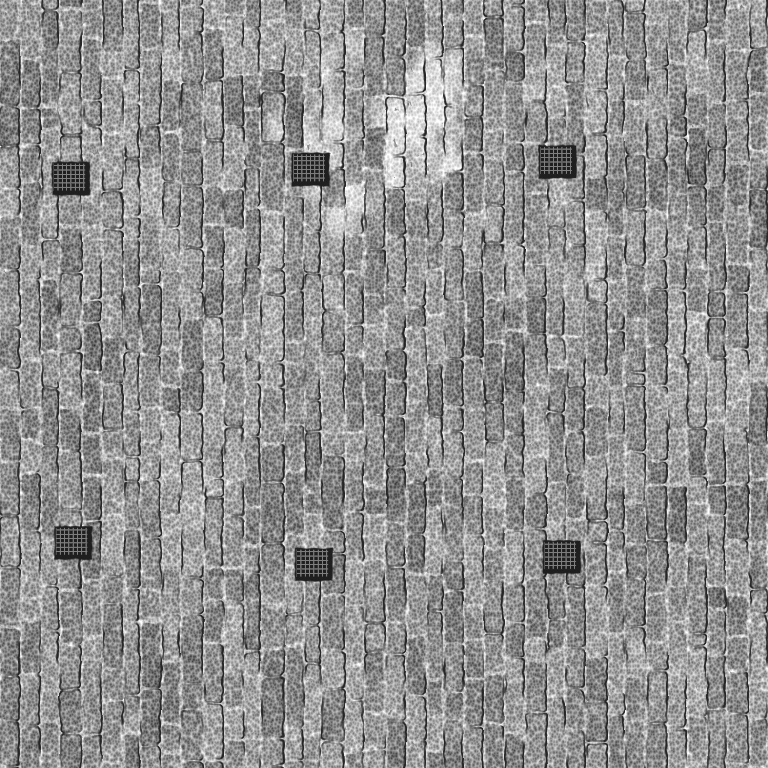
Reproduce this texture procedurally as a WebGL 1 fragment shader.

```glsl
precision highp float;
// Weathered grey brick wall in upright courses, with six dark mesh vents.

uniform vec2 u_resolution;

const vec2 BRICK_COUNT = vec2(38.0, 16.0);
const float JOINT = 0.0024;
const float BRICK_RADIUS = 0.0035;
const vec2 VENT_HALF = vec2(0.0245, 0.0215);
const float MORTAR_TONE = 0.79;
const float CRACK_TONE = 0.15;
const float VENT_TONE = 0.12;
const float MESH_TONE = 0.50;
const float LIME_TONE = 0.95;

float hash(vec2 p) {
  return fract(sin(dot(p, vec2(127.1, 311.7))) * 43758.545);
}

vec2 hash2(vec2 p) {
  return vec2(hash(p), hash(p + 57.3));
}

// Distance to the nearest scattered point, centred on zero.
float cellular(vec2 p) {
  vec2 cell = floor(p);
  float nearest = 4.0;
  for (int y = -1; y <= 1; y++) {
    for (int x = -1; x <= 1; x++) {
      vec2 id = cell + vec2(float(x), float(y));
      vec2 offset = id + hash2(id) - p;
      nearest = min(nearest, dot(offset, offset));
    }
  }
  return sqrt(nearest) - 0.48;
}

// Layered, rotated sines, roughly -1 to 1.
float waves(vec2 p) {
  float sum = 0.0;
  float amplitude = 0.5;
  for (int i = 0; i < 4; i++) {
    sum += amplitude * sin(p.x + 1.7 * sin(p.y));
    p = mat2(1.5, 1.1, -1.1, 1.5) * p + 2.3;
    amplitude *= 0.6;
  }
  return sum;
}

float jitteredEdge(float index, float seed, float jitter) {
  return index + jitter * (hash(vec2(index, seed)) - 0.5);
}

// Uneven intervals: index, distance to the low edge, distance to the high edge.
vec3 span(float t, float seed, float jitter) {
  float index = floor(t + 0.5);
  index -= 1.0 - step(jitteredEdge(index, seed, jitter), t);
  float low = jitteredEdge(index, seed, jitter);
  float high = jitteredEdge(index + 1.0, seed, jitter);
  return vec3(index, t - low, high - t);
}

float roundedBox(vec2 p, vec2 halfSize, float radius) {
  vec2 q = abs(p) - halfSize + radius;
  return length(max(q, 0.0)) + min(max(q.x, q.y), 0.0) - radius;
}

// Dark opening with a wire mesh and a plain reveal at right and bottom.
float paintVent(float tone, vec2 p, float rough, float pixel) {
  float d = roundedBox(p, VENT_HALF, 0.001) + 0.002 * rough;
  vec2 wires = smoothstep(0.35, 1.0, cos(p * 1120.0));
  float meshArea = smoothstep(0.0, 0.002, -roundedBox(p - vec2(-0.002, 0.002), VENT_HALF - 0.003, 0.001));
  float inside = mix(VENT_TONE, MESH_TONE, max(wires.x, wires.y) * meshArea);
  return mix(tone, inside, 1.0 - smoothstep(-pixel, pixel, d));
}

void main() {
  vec2 p = gl_FragCoord.xy / u_resolution.y;
  float pixel = 1.0 / u_resolution.y;

  // Uneven brick layout
  vec2 warped = p + vec2(0.0014 * waves(p * vec2(30.0, 40.0)), 0.002 * waves(p.yx * 45.0 + 3.0));
  vec3 column = span(warped.x * BRICK_COUNT.x, 1.0, 0.25);
  vec3 row = span(warped.y * BRICK_COUNT.y + hash(vec2(column.x, 5.0)), column.x + 7.0, 0.75);
  vec2 toLow = vec2(column.y, row.y) / BRICK_COUNT;
  vec2 toHigh = vec2(column.z, row.z) / BRICK_COUNT;
  vec2 local = 0.5 * (toLow - toHigh);
  vec2 halfSize = 0.5 * (toLow + toHigh);
  vec2 brickId = vec2(column.x, row.x);

  // Grain shared by brick and mortar
  float rough = cellular(p * 90.0);
  float coarse = cellular(p * vec2(140.0, 105.0) + 9.0);
  float fine = cellular(p * vec2(260.0, 215.0));
  float grain = 0.42 * fine + 0.24 * coarse;

  // Brick faces set in pale mortar
  float d = roundedBox(local, halfSize - JOINT, BRICK_RADIUS) + 0.003 * rough;
  float wear = waves(p * 13.0 + 4.0);
  float brickTone = 0.61 + 0.17 * (hash(brickId) - 0.5) + 0.05 * wear + 0.04 * waves(p * 90.0);
  float face = 1.0 - smoothstep(-0.0012, 0.0012, d);
  float tone = mix(MORTAR_TONE, brickTone, face) + grain;

  // Pale lime stains, densest in the upper middle
  vec2 fromStain = (p - vec2(0.52, 0.81)) / vec2(0.24, 0.20);
  float stain = exp(-dot(fromStain, fromStain)) + 0.6 * hash(brickId + 31.0) + 0.25 * waves(p * vec2(35.0, 24.0));
  tone = mix(tone, LIME_TONE + 0.6 * grain, 0.85 * smoothstep(1.05, 1.5, stain));

  // Broken shadow lines beside the bricks, and small pits
  float side = local.x / halfSize.x;
  float flank = mix(0.55, 1.0, smoothstep(0.5, 0.75, abs(side)));
  float broken = waves(vec2(warped.x * 50.0 + column.x * 3.0, warped.y * 24.0)) + 0.35 * side;
  float line = 1.0 - smoothstep(0.0004, 0.0023, abs(d - 0.0008));
  tone = mix(tone, CRACK_TONE, line * flank * smoothstep(-0.15, 0.5, broken));
  float pit = smoothstep(0.22, 0.42, coarse) * smoothstep(0.0, 0.6, waves(p * 60.0 + 8.0));
  tone = mix(tone, 0.3, 0.6 * pit);

  // Two rows of three vents
  for (int i = 0; i < 6; i++) {
    float index = float(i);
    vec2 slot = vec2(mod(index, 3.0), floor(index / 3.0));
    vec2 shift = (hash2(slot + 2.0) - 0.5) * vec2(0.012, 0.04);
    tone = paintVent(tone, p - vec2(0.09, 0.28) - slot * vec2(0.318, 0.5) - shift, rough, pixel);
  }

  gl_FragColor = vec4(vec3(clamp(tone, 0.0, 1.0)), 1.0);
}
```
